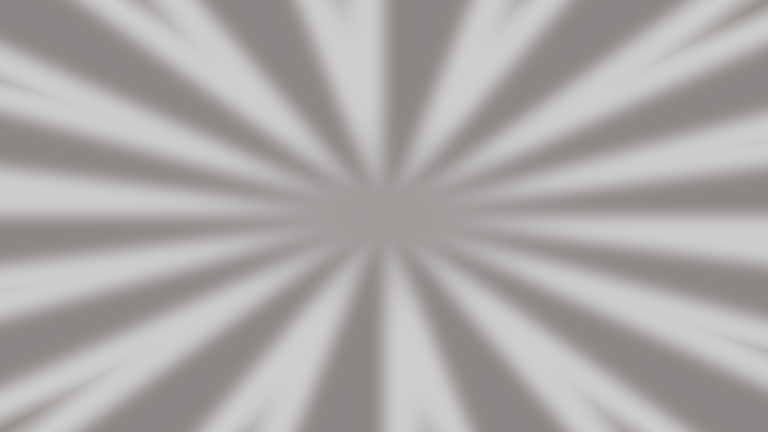
This background is drawn by a Shadertoy shader. Its source:

```glsl
// Soft grey sunburst: fourteen pale rays spread from the centre over a darker ground.
// The rays are a square wave in stretched polar angle, blurred by a constant width by
// damping its Fourier terms; the wide outer rays carry a shadow along their middle.

const float PI = 3.14159265;
const float RAY_COUNT = 14.0;
const float BLUR = 0.0185;      // blur radius, in canvas heights
const vec3 GROUND = vec3(0.545, 0.527, 0.520);
const vec3 RAY_INNER = vec3(0.690, 0.685, 0.680);
const vec3 RAY_OUTER = vec3(0.812, 0.806, 0.806);
const vec3 RAY_SHADOW = vec3(0.245, 0.255, 0.265);

// Phase change per canvas height at v, where v reaches 1 at the canvas sides.
float phaseSlope(vec2 v, float aspect) {
    vec2 gradient = 2.0 * vec2(-v.y / aspect, v.x) / max(dot(v, v), 1e-6);
    return RAY_COUNT * length(gradient);
}

// Square wave from -1 to 1 after a Gaussian blur; spread is slope times blur radius.
float blurredSquare(float phase, float spread) {
    float sum = 0.0;
    for (int i = 0; i < 12; i++) {
        float n = float(2 * i + 1);
        float damping = exp(-min(0.5 * n * n * spread * spread, 60.0));
        sum += sin(n * phase) * damping / n;
    }
    return sum * 4.0 / PI;
}

// Distance to the nearest ray edge, in canvas heights.
float edgeDistance(float phase, float slope) {
    return asin(min(abs(sin(phase)), 1.0)) / max(slope, 1e-4);
}

// Ray colour: brightens away from the centre, then darkens deep inside wide rays.
vec3 rayColor(float radius, float depth) {
    vec3 lit = mix(RAY_INNER, RAY_OUTER, smoothstep(0.0, 0.55, radius));
    float shadow = smoothstep(0.75, 1.4, radius) * smoothstep(0.037, 0.106, depth);
    return lit - RAY_SHADOW * shadow;
}

void mainImage(out vec4 fragColor, in vec2 fragCoord) {
    float aspect = iResolution.x / iResolution.y;
    vec2 v = 2.0 * fragCoord / iResolution.xy - 1.0;
    v += vec2(1e-5, 0.0);       // keeps the angle defined at the centre

    float phase = RAY_COUNT * atan(v.y, v.x);
    float slope = phaseSlope(v, aspect);

    // Rays fill the negative half of each wave
    float rayMask = 0.5 - 0.5 * blurredSquare(phase, slope * BLUR);
    vec3 ray = rayColor(length(v), edgeDistance(phase, slope));

    fragColor = vec4(mix(GROUND, ray, clamp(rayMask, 0.0, 1.0)), 1.0);
}
```
